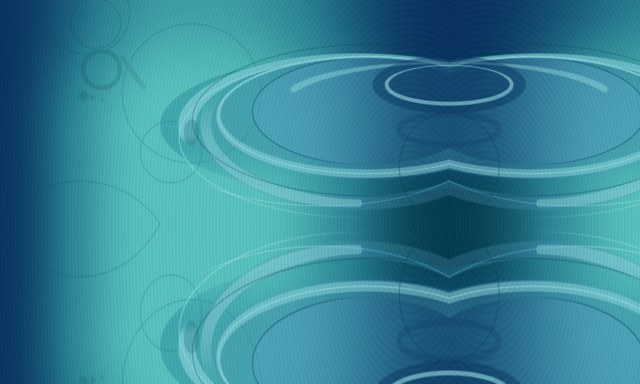
Write a Shadertoy shader that draws this background.

```glsl
// Mirrored teal rings: a soft glow folded about a vertical axis and a waterline,
// overlaid with translucent ellipses, tapered ribbons and hairline circles.
// All shapes are ellipse distances measured from the fold, in canvas heights.

#define ASPECT 1.67          // design width over height
#define AXIS_X 1.172         // vertical mirror line
#define FOLD_Y 0.417         // waterline
#define REFLECT_STRETCH 1.24 // lower half is slightly taller
#define GRAIN_PERIOD 0.0088  // spacing of the engraved lines
#define GRAIN_STRENGTH 0.013
#define AA (1.0 / iResolution.y)

const vec3 NAVY = vec3(0.035, 0.20, 0.37);
const vec3 DEEP = vec3(0.02, 0.24, 0.31);
const vec3 TEAL = vec3(0.14, 0.47, 0.55);
const vec3 AQUA = vec3(0.34, 0.75, 0.735);
const vec3 MIST = vec3(0.58, 0.85, 0.87);
const vec3 STEEL = vec3(0.31, 0.58, 0.69);
const vec3 SKY = vec3(0.22, 0.64, 0.82);

// Approximate signed distance to an ellipse
float ellipse(vec2 p, vec2 center, vec2 radii) {
    p -= center;
    float k = length(p / radii);
    return k * (k - 1.0) / max(length(p / (radii * radii)), 1e-4);
}

float fill(float d) { return smoothstep(AA, -AA, d); }

float stroke(float d, float halfWidth) { return fill(abs(d) - halfWidth); }

float hairline(float d) { return smoothstep(0.001 + AA, 0.0, abs(d)); }

// Horizontal glow between two dark sides, dimmer toward the top right
vec3 background(vec2 q, float rightSide) {
    float glow = smoothstep(-0.05, 0.62, q.x) * (1.0 - smoothstep(0.70, 1.24, q.x));
    float top = smoothstep(0.22, 0.60, q.y);
    glow *= 1.0 - top * mix(0.38, 0.55, rightSide);
    float lift = max(smoothstep(0.0, 0.3, q.y), smoothstep(0.75, 1.1, q.x));
    vec3 shade = mix(DEEP, NAVY, lift);
    vec3 col = mix(shade, TEAL, smoothstep(0.0, 0.48, glow));
    return mix(col, AQUA, smoothstep(0.28, 0.95, glow));
}

// Faint dark circles, lens and dots behind the rings
float engraving(vec2 q) {
    vec3 circles[5] = vec3[5](
        vec3(0.672, 0.340, 0.181), vec3(0.726, 0.187, 0.080),
        vec3(0.922, 0.522, 0.065), vec3(0.943, 0.550, 0.109),
        vec3(0.961, -0.137, 0.248));
    float ink = 0.0;
    for (int i = 0; i < 5; i++)
        ink = max(ink, 0.15 * hairline(length(q - circles[i].xy) - circles[i].z));
    ink = max(ink, 0.18 * stroke(length(q - vec2(0.907, 0.402)) - 0.048, 0.006));
    for (int i = 0; i < 3; i++) {
        float f = float(i);
        vec2 spot = vec2(0.954 - 0.024 * f, 0.333 - 0.005 * f);
        ink = max(ink, 0.16 * fill(length(q - spot) - 0.013 / (1.0 + f)));
    }
    // Short handle beside the small ring
    vec2 along = vec2(-0.055, -0.075), base = vec2(0.853, 0.432);
    float t = clamp(dot(q - base, along) / dot(along, along), 0.0, 1.0);
    return max(ink, 0.12 * fill(length(q - base - along * t) - 0.007));
}

void mainImage(out vec4 fragColor, in vec2 fragCoord) {
    vec2 p = fragCoord / iResolution.xy * vec2(ASPECT, 1.0);
    vec2 q = vec2(abs(p.x - AXIS_X), p.y - FOLD_Y);
    if (q.y < 0.0) q.y /= -REFLECT_STRETCH;

    vec3 col = background(q, smoothstep(AXIS_X - 0.1, AXIS_X + 0.1, p.x));
    col = mix(col, DEEP, engraving(q));

    // Wide translucent discs
    float outer = fill(ellipse(q, vec2(0.215, 0.257), vec2(0.539, 0.185)));
    float outerAlpha = mix(0.10, 0.42, smoothstep(0.08, 0.22, q.y));
    col = mix(col, vec3(0.13, 0.51, 0.59), outerAlpha * outer);
    float middle = fill(ellipse(q, vec2(0.215, 0.277), vec2(0.405, 0.160)));
    col = mix(col, STEEL, 0.28 * middle);
    float innerEdge = ellipse(q, vec2(0.215, 0.293), vec2(0.298, 0.139));
    float inner = fill(innerEdge);
    float nearAxis = smoothstep(0.40, 0.0, q.x);
    col = mix(col, mix(STEEL * 1.1, NAVY, nearAxis), 0.40 * inner);
    col = mix(col, NAVY, 0.35 * hairline(innerEdge) * smoothstep(0.15, 0.40, q.x));

    // Upper left crescent, ending in a dark bulb
    float crescent = fill(ellipse(q, vec2(0.237, 0.257), vec2(0.470, 0.187)))
        * (1.0 - fill(ellipse(q, vec2(0.215, 0.252), vec2(0.448, 0.183))));
    crescent *= smoothstep(0.205, 0.235, q.y);
    col = mix(col, MIST, 0.55 * crescent);
    col = mix(col, TEAL, 0.35 * fill(ellipse(q, vec2(0.672, 0.238), vec2(0.020, 0.034))));

    // Lower ribbon: faint toward the axis, bright with a rounded end outside
    float ribbon = ellipse(q, vec2(0.237, 0.261), vec2(0.398, 0.207));
    float below = smoothstep(0.36, 0.20, q.y);
    col = mix(col, STEEL, 0.28 * stroke(ribbon, 0.018) * below);
    float capped = q.x < 0.237 ? length(q - vec2(0.237, 0.054)) : abs(ribbon);
    float ribbonWidth = 0.010 + 0.004 * smoothstep(0.24, 0.42, q.x);
    col = mix(col, MIST, 0.42 * fill(capped - ribbonWidth) * below);

    // Main bright band, thicker at the bottom
    float band = ellipse(q, vec2(0.215, 0.283), vec2(0.387, 0.152));
    float bandWidth = mix(0.011, 0.003, smoothstep(0.14, 0.38, q.y));
    col = mix(col, MIST, 0.47 * stroke(band, bandWidth));
    col = mix(col, MIST * 1.1, 0.35 * hairline(band));

    // Inner ribbon rising toward the axis
    float arc = ellipse(q, vec2(0.0, 0.311), vec2(0.435, 0.109));
    float arcD = q.x > 0.405 ? length(q - vec2(0.405, 0.351)) : abs(arc);
    float arcMask = fill(arcD - mix(0.001, 0.009, q.x / 0.417)) * step(0.31, q.y);
    col = mix(col, MIST, 0.45 * arcMask);

    // Small ring on the axis with its dark halo, thinner at the top
    float ring = ellipse(q, vec2(0.0, 0.363), vec2(0.163, 0.050));
    col = mix(col, NAVY, 0.45 * fill(ellipse(q, vec2(0.0, 0.363), vec2(0.200, 0.075))));
    col = mix(col, MIST, 0.62 * stroke(ring, mix(0.005, 0.001, smoothstep(0.36, 0.41, q.y))));

    // Hairlines
    float outline = hairline(ellipse(q, vec2(0.237, 0.224), vec2(0.467, 0.207)));
    col = mix(col, MIST, 0.50 * outline * smoothstep(0.15, 0.60, q.x));
    float rise = hairline(ellipse(q, vec2(0.330, 0.250), vec2(0.450, 0.203)));
    col = mix(col, mix(SKY, MIST, smoothstep(0.1, 0.4, q.x)),
        0.42 * rise * smoothstep(0.66, 0.58, q.x) * step(q.y, 0.25));
    col = mix(col, DEEP, 0.25 * hairline(ellipse(q, vec2(0.200, 0.270), vec2(0.470, 0.198))));
    col = mix(col, DEEP, 0.30 * hairline(ellipse(q, vec2(0.0, 0.148), vec2(0.130, 0.141))));
    col = mix(col, NAVY, 0.20 * stroke(ellipse(q, vec2(0.0, 0.246), vec2(0.130, 0.040)), 0.008));

    // Fine engraved lines
    float grain = sin(6.2832 * length((q - vec2(0.1, 0.0)) * vec2(1.0, 0.55)) / GRAIN_PERIOD);
    col += GRAIN_STRENGTH * grain * (0.4 + col);

    fragColor = vec4(clamp(col, 0.0, 1.0), 1.0);
}
```
